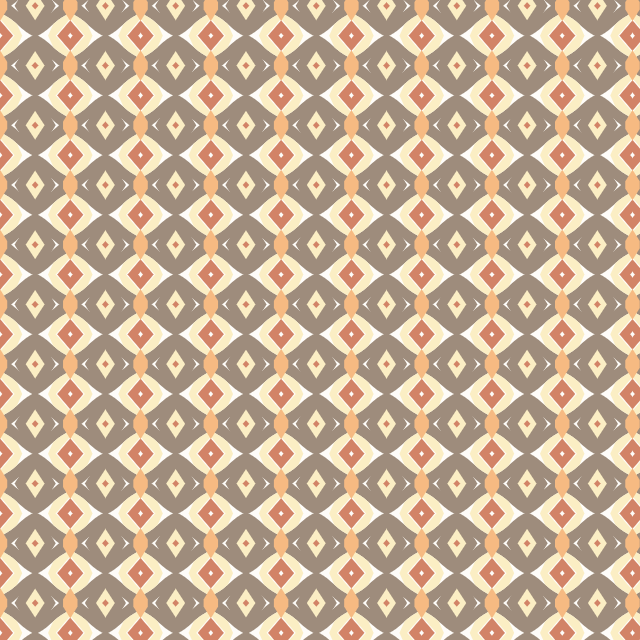
Reproduce this pattern procedurally as a WebGL 1 fragment shader.

```glsl
precision highp float;

uniform vec2 u_resolution;

// Lengths are in design units; UNITS of them span the canvas.
#define UNITS 1152.0
#define CELL vec2(126.5, 107.5)
#define PHASE vec2(0.0, 12.8)
#define WING_TIP 58.0
#define WING_SLOPE 0.74
#define OUTLINE 2.0
#define TAUPE vec3(0.62, 0.55, 0.485)
#define CREAM vec3(0.985, 0.935, 0.77)
#define TERRACOTTA vec3(0.825, 0.515, 0.405)
#define APRICOT vec3(0.965, 0.73, 0.51)
#define WHITE vec3(0.995, 0.99, 0.975)

// Signed distance to the sides of a diamond, for a point folded to x, y >= 0.
float diamond(vec2 p, vec2 halfSize) {
  return (dot(p, halfSize.yx) - halfSize.x * halfSize.y) / length(halfSize);
}

// Eye-shaped wing whose edge bows outward, then pinches toward its tip.
float wing(vec2 p) {
  float along = clamp((WING_TIP - p.x) / 49.0, 0.0, 1.0);
  float edge = WING_SLOPE * (WING_TIP - p.x) - 1.3 * sin(6.28319 * along);
  return (p.y - edge) / length(vec2(1.0, WING_SLOPE));
}

// Arrowhead between two slanted sides that meet at the arm ends.
float chevron(vec2 p) {
  float outer = (p.x + 1.2 * p.y - 43.0) / length(vec2(1.0, 1.2));
  float inner = (37.0 - 0.6 * p.y - p.x) / length(vec2(1.0, 0.6));
  return max(outer, inner);
}

vec3 paint(vec3 under, vec3 ink, float dist, float pixel) {
  return mix(under, ink, clamp(0.5 - dist / pixel, 0.0, 1.0));
}

void main() {
  float pixel = UNITS / u_resolution.x;
  vec2 p = gl_FragCoord.xy * pixel - PHASE;

  // Mirror-fold each cell around its large diamond.
  vec2 eye = abs((fract(p / CELL + 0.5) - 0.5) * CELL);
  vec2 gem = 0.5 * CELL - eye;
  vec2 link = vec2(eye.x, gem.y);

  // White-tipped cream wings
  float wingDist = wing(eye);
  float creamEnd = (eye.x + 0.45 * eye.y - 40.0) / length(vec2(1.0, 0.45));
  vec3 color = paint(TAUPE, WHITE, wingDist, pixel);
  color = paint(color, CREAM, max(wingDist, creamEnd), pixel);

  // Outlined large diamond with a bright centre
  float eyeDist = diamond(eye, vec2(23.5, 27.5));
  color = paint(color, WHITE, eyeDist - OUTLINE, pixel);
  color = paint(color, TERRACOTTA, eyeDist, pixel);
  color = paint(color, WHITE, diamond(eye, vec2(4.2, 5.0)), pixel);

  // Blunted links between the large diamonds
  float linkDist = max(diamond(link, vec2(17.0, 27.5)), link.x - 13.0);
  color = paint(color, APRICOT, linkDist, pixel);

  // Small diamond flanked by chevrons
  color = paint(color, CREAM, diamond(gem, vec2(17.0, 26.0)), pixel);
  color = paint(color, TERRACOTTA, diamond(gem, vec2(6.0, 6.5)), pixel);
  color = paint(color, WHITE, chevron(gem), pixel);

  gl_FragColor = vec4(color, 1.0);
}
```
